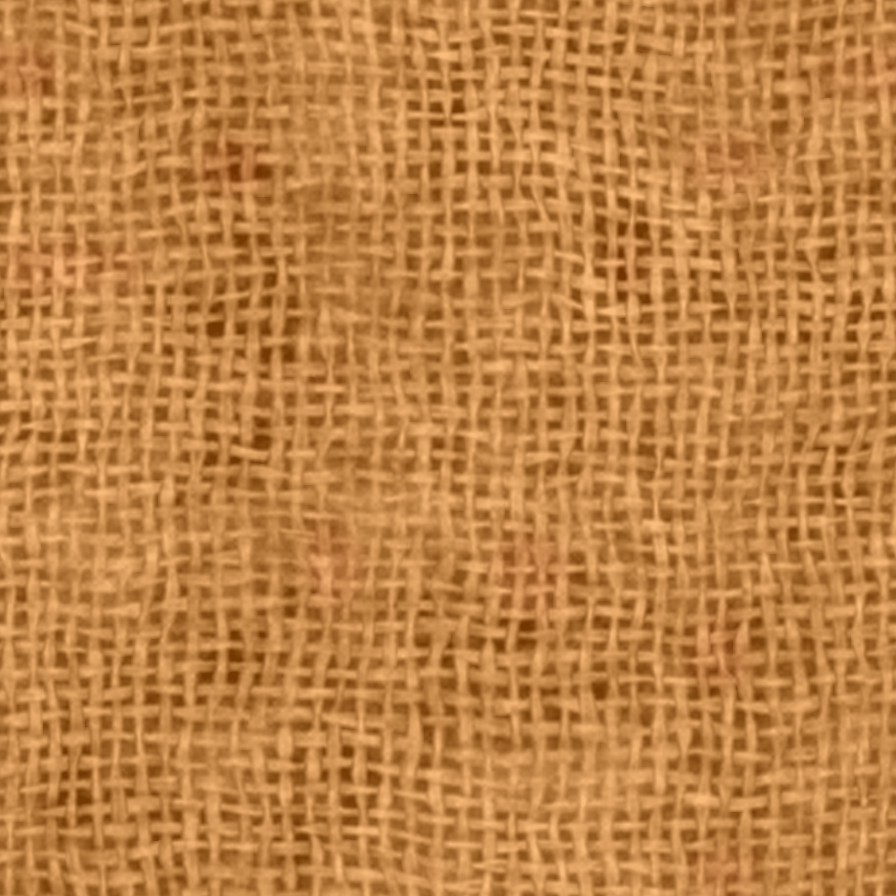
Reproduce this texture procedurally as a WebGL 1 fragment shader.

```glsl
precision highp float;
// Loose burlap weave: wavy golden jute threads crossing over brown gaps.

uniform vec2 u_resolution;

#define COUNT vec2(38.0, 40.0)      // threads across and down, both even
#define DARK vec3(0.50, 0.27, 0.045)
#define LIGHT vec3(0.93, 0.69, 0.44)
#define SWAY 0.030                  // broad bending of the cloth
#define WOBBLE 0.30                 // sideways drift of each thread, in cells
#define HALF_WIDTH 0.23             // mean thread half width, in cells
#define WIDTH_VARIATION 0.20
#define SOFTNESS 0.16
#define FIBRE 0.34
#define GRAIN 0.26

const float PI = 3.14159265;

float hash(vec2 p) {
  return fract(sin(dot(p, vec2(127.1, 311.7))) * 43758.5453);
}

// Value noise that wraps after the given whole number of cells.
float noise(vec2 p, vec2 period) {
  vec2 i = floor(p);
  vec2 f = fract(p);
  f = f * f * (3.0 - 2.0 * f);
  vec2 a = mod(i, period);
  vec2 b = mod(i + 1.0, period);
  return mix(mix(hash(a), hash(vec2(b.x, a.y)), f.x),
             mix(hash(vec2(a.x, b.y)), hash(b), f.x), f.y);
}

// Noise centred on zero, at a frequency across the canvas.
float cloud(vec2 uv, float freq, float seed) {
  return noise(uv * freq + seed, vec2(freq)) - 0.5;
}

// Bends the cloth in broad folds and smaller ripples.
vec2 bend(vec2 uv) {
  vec2 broad = vec2(cloud(uv, 4.0, 1.3), cloud(uv, 4.0, 2.7));
  vec2 ripple = vec2(cloud(uv, 11.0, 5.1), cloud(uv, 11.0, 8.6));
  return uv + SWAY * (broad + 0.4 * ripple);
}

// Coverage of one thread; across is the offset from the cell centre and
// track.x is the thread number, track.y the position along it.
float threadCover(float across, vec2 track, vec2 period) {
  vec2 coarse = vec2(1.0, 0.5);
  float drift = noise(track * coarse + vec2(3.0, 0.4), period * coarse) - 0.5;
  float swell = noise(track + vec2(9.0, 0.7), period) - 0.5;
  float halfWidth = HALF_WIDTH + WIDTH_VARIATION * swell;
  float d = abs(across + WOBBLE * drift);
  return 1.0 - smoothstep(halfWidth - SOFTNESS, halfWidth + SOFTNESS, d);
}

void main() {
  vec2 uv = gl_FragCoord.xy / u_resolution;
  vec2 q = bend(uv) * COUNT;
  vec2 id = floor(q);
  vec2 d = fract(q) - 0.5;

  // Upright and level threads, alternately lifted at the crossings.
  float upright = threadCover(d.x, vec2(id.x, q.y), COUNT);
  float level = threadCover(d.y, vec2(id.y, q.x) + vec2(0.0, 0.3), COUNT.yx);
  float lift = cos(PI * (q.x - 0.5)) * cos(PI * (q.y - 0.5));
  float uprightOnTop = smoothstep(-0.3, 0.3, lift);

  // Streaks follow the direction of each thread.
  float uprightFibre = noise(q * vec2(4.0, 1.0), COUNT * vec2(4.0, 1.0)) - 0.5;
  float levelFibre = noise(q * vec2(1.0, 4.0), COUNT * vec2(1.0, 4.0)) - 0.5;
  float uprightTone = 0.74 + 0.12 * lift + FIBRE * uprightFibre;
  float levelTone = 0.74 - 0.12 * lift + FIBRE * levelFibre;

  // Gaps range from deep shadow to loose fuzz, in patches.
  float openness = cloud(uv, 7.0, 4.2) + 0.6 * cloud(uv, 16.0, 6.9);
  float gapVariation = noise(q + 0.5, COUNT) - 0.5;
  float gapTone = 0.20 - 0.35 * openness + 0.42 * gapVariation;

  // Layer the gap, the upright thread and the level thread.
  float tone = mix(gapTone, uprightTone, upright);
  tone = mix(tone, levelTone, level * (1.0 - upright * uprightOnTop));

  // Loose fibres, grain and uneven dye.
  tone += GRAIN * cloud(uv, 128.0, 0.5) + 0.5 * GRAIN * cloud(uv, 230.0, 7.5);
  tone += 0.16 * cloud(uv, 5.0, 3.6) + 0.14 * cloud(uv, 24.0, 2.2);
  vec3 colour = mix(DARK, LIGHT, clamp(tone, -0.1, 1.1));
  float redStain = smoothstep(0.22, 0.45, cloud(uv, 9.0, 7.7));
  colour -= redStain * vec3(0.01, 0.035, 0.015);

  gl_FragColor = vec4(clamp(colour, 0.0, 1.0), 1.0);
}
```
